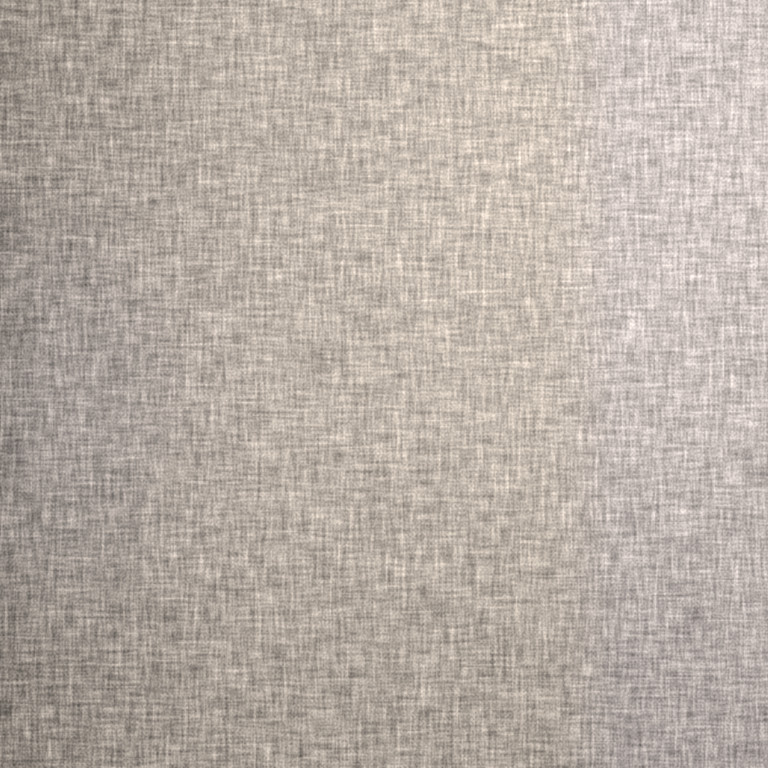
A three.js fragment shader for this texture:

```glsl
// Woven linen cloth in warm grey, lit from the upper right.
// Stretched gradient noise forms the warp and weft threads, with slubs and
// fine fibre grain on top of a broad, softly tinted light falloff.

varying vec2 vUv;

const vec3 WARM_TINT = vec3(1.0, 0.943, 0.885);
const vec3 COOL_TINT = vec3(1.0, 0.950, 0.928);
const float THREADS = 260.0;
const float TAU = 6.2831853;

float hash(vec2 cell) {
  vec3 p = fract(cell.xyx * vec3(0.1031, 0.1030, 0.0973));
  p += dot(p, p.yzx + 33.33);
  return fract((p.x + p.y) * p.z);
}

vec2 gradient(vec2 cell) {
  float angle = TAU * hash(cell);
  return vec2(cos(angle), sin(angle));
}

// Gradient noise, roughly -0.7 to 0.7
float gradientNoise(vec2 p) {
  vec2 cell = floor(p);
  vec2 f = fract(p);
  vec2 blend = f * f * f * (f * (f * 6.0 - 15.0) + 10.0);
  float a = dot(gradient(cell), f);
  float b = dot(gradient(cell + vec2(1.0, 0.0)), f - vec2(1.0, 0.0));
  float c = dot(gradient(cell + vec2(0.0, 1.0)), f - vec2(0.0, 1.0));
  float d = dot(gradient(cell + vec2(1.0, 1.0)), f - vec2(1.0, 1.0));
  return mix(mix(a, b, blend.x), mix(c, d, blend.x), blend.y);
}

// Threads running along y: fine yarns, wider yarns and sparse pale slubs
float threads(vec2 p, float count, float seed) {
  float fine = gradientNoise(p * vec2(count, count * 0.15) + seed);
  float wide = gradientNoise(p * vec2(count * 0.55, count * 0.06) + seed * 2.0);
  float slub = gradientNoise(p * vec2(count * 0.7, count * 0.05) + seed * 3.0);
  return 0.15 * fine + 0.10 * wide + 0.07 * smoothstep(0.22, 0.55, slub);
}

// Over-under relief of a plain weave, loosened by a slow drift
float weave(vec2 p, float count) {
  float drift = 2.5 * gradientNoise(p * 14.0 + 7.3);
  vec2 phase = p * count * 0.65 * TAU + drift;
  return sin(phase.x) * sin(phase.y);
}

// Broad brightness: dark left side, glow at the upper right, dim base
float lighting(vec2 p) {
  vec2 toLight = p - vec2(0.90, 0.82);
  float light = mix(0.61, 0.695, smoothstep(0.0, 0.38, p.x));
  light += 0.13 * exp(-3.2 * dot(toLight, toLight));
  light -= 0.045 * (1.0 - smoothstep(0.0, 0.45, p.y));
  light -= 0.045 * (1.0 - smoothstep(0.0, 0.06, p.x));
  return light;
}

// Cooler cast on the right and at the middle of the left side
float coolness(vec2 p) {
  float right = smoothstep(0.70, 0.82, p.x);
  vec2 fromLeft = (p - vec2(0.08, 0.48)) / vec2(0.20, 0.28);
  return max(right, 0.8 * exp(-dot(fromLeft, fromLeft)));
}

void main() {
  float warp = threads(vUv, THREADS, 11.7);
  float weft = threads(vUv.yx, THREADS * 0.95, 43.1);
  float grain = gradientNoise(vUv * THREADS * vec2(1.2, 1.1) + 91.4);
  float patches = gradientNoise(vUv * vec2(34.0, 26.0) + 5.2);

  float cloth = warp + 0.9 * weft + 0.12 * grain;
  cloth += 0.025 * patches + 0.018 * weave(vUv, THREADS);

  vec3 tint = mix(WARM_TINT, COOL_TINT, coolness(vUv));
  gl_FragColor = vec4(tint * (lighting(vUv) + cloth), 1.0);
}
```
